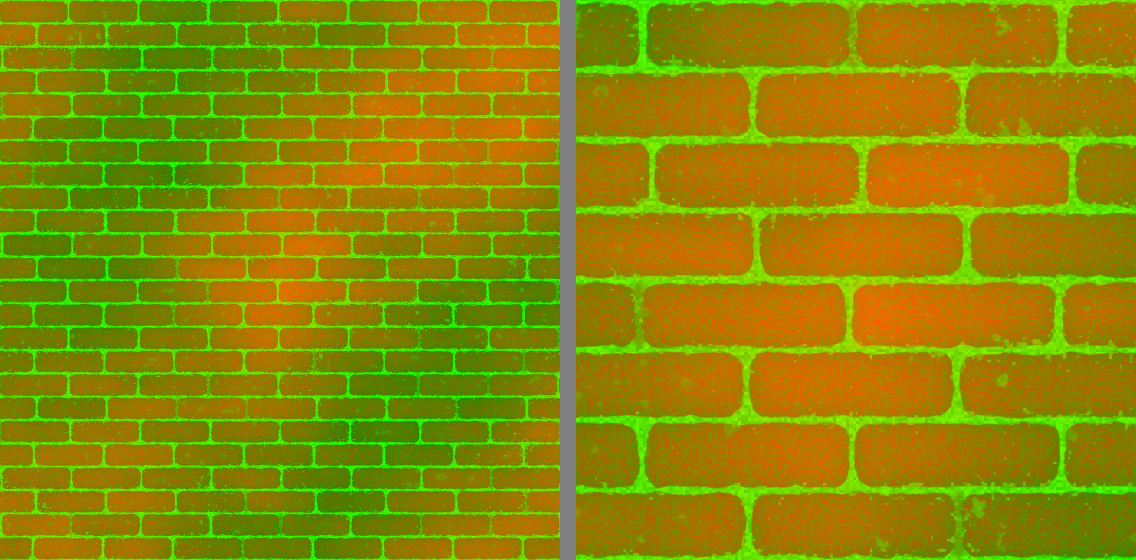
Left: the whole. Right: its middle third, enlarged.
This texture is drawn by a Shadertoy shader. Its source:

```glsl
#define COLS 8.0
#define ROWS 24.0
#define MORTAR 0.0040   // joint width
#define CORNER 0.0095   // brick corner radius
#define WOBBLE 0.0040   // roughness of brick outlines
#define ROW_SHIFT 0.009 // sideways slip between courses
#define GRAIN 512.0     // grain cells across the canvas
#define GRAIN_RED 0.21
#define GRAIN_GREEN 0.14
#define FAINT_JOINTS 0.2

const float TAU = 6.2831853;

float hash(vec2 p) {
    return fract(sin(dot(p, vec2(127.1, 311.7))) * 43758.5453);
}

float noise(vec2 p) {
    vec2 i = floor(p), f = fract(p);
    f = f * f * (3.0 - 2.0 * f);
    return mix(mix(hash(i), hash(i + vec2(1, 0)), f.x),
               mix(hash(i + vec2(0, 1)), hash(i + vec2(1, 1)), f.x), f.y);
}

float fbm(vec2 p) {
    float sum = 0.0, amp = 0.5;
    for (int i = 0; i < 4; i++) {
        sum += amp * noise(p);
        p = mat2(0.8, 0.6, -0.6, 0.8) * p * 2.03 + 17.3;
        amp *= 0.5;
    }
    return sum / 0.9375;
}

float roundedBox(vec2 p, vec2 halfSize, float radius) {
    vec2 q = abs(p) - halfSize + radius;
    return length(max(q, 0.0)) + min(max(q.x, q.y), 0.0) - radius;
}

void mainImage(out vec4 fragColor, in vec2 fragCoord) {
    vec2 uv = fragCoord / iResolution.xy;
    float pixel = 1.0 / iResolution.y;

    // Running bond: every other course slides by half a brick
    vec2 size = 1.0 / vec2(COLS, ROWS);
    float row = floor(uv.y * ROWS);
    float slip = (hash(vec2(row, 4.7)) - 0.5) * ROW_SHIFT;
    vec2 grid = vec2((uv.x + slip) * COLS + 0.5 * mod(row + 1.0, 2.0), uv.y * ROWS);
    vec2 brick = vec2(mod(floor(grid.x), COLS), row);
    vec2 local = (fract(grid) - 0.5) * size;

    // Rough brick outline, negative inside
    float rough = fbm(uv * 110.0) - 0.5;
    vec2 halfSize = 0.5 * (size - MORTAR);
    float dist = roundedBox(local, halfSize, CORNER) + rough * WOBBLE;

    // Some upright joints are nearly worn away
    float joint = mod(floor(grid.x + 0.5), COLS);
    vec2 inset = halfSize - abs(local);
    float upright = smoothstep(-0.003, 0.005, inset.y - inset.x);
    float faint = upright * step(hash(vec2(joint, row) + 31.0), FAINT_JOINTS);
    float soft = 0.0004 + 0.5 * pixel;
    float mortar = smoothstep(-soft, soft, dist) * (1.0 - 0.65 * faint);

    // Fine crumbs of mortar gather at the edges and spread over worn areas
    float grain = hash(floor(uv * GRAIN)) - 0.5;
    float worn = smoothstep(0.5, 0.9, noise(uv * vec2(13.0, 22.0) + 8.0));
    float reach = exp(min(dist, 0.0) / mix(0.0016, 0.0055, worn));
    float speck = noise(uv * 330.0 + 5.0) + 0.4 * grain;
    float crumbs = smoothstep(0.0, 0.25, speck - 0.98 + 0.5 * reach);
    float chips = smoothstep(0.73, 0.80, fbm(uv * 75.0 + 40.0)) * (0.4 + 0.5 * worn);
    mortar = max(mortar, max(0.6 * crumbs, 0.6 * chips));

    // Broad diagonal staining, mottling and a tone for each brick
    float stain = 0.12 * cos(TAU * (uv.x - uv.y))
                + 0.48 * (fbm(uv * 4.0 + 3.0) - 0.5)
                + 0.12 * (hash(brick + 9.0) - 0.5);

    // Brick face: redder in the middle, greener toward its edges
    float edge = exp(min(dist, 0.0) / 0.0055);
    float red = 0.605 + stain - 0.13 * edge - 0.05 * worn + GRAIN_RED * grain;
    float green = 0.463 - 0.08 * stain + 0.03 * edge - GRAIN_GREEN * grain;
    vec3 brickColor = vec3(red, green, 0.0);

    // Mortar: yellower where the stain is warm
    vec3 mortarColor = vec3(0.36 + 0.9 * stain + 0.12 * grain,
                            0.90 - 0.25 * stain + 0.16 * grain, 0.0);

    fragColor = vec4(clamp(mix(brickColor, mortarColor, mortar), 0.0, 1.0), 1.0);
}
```
